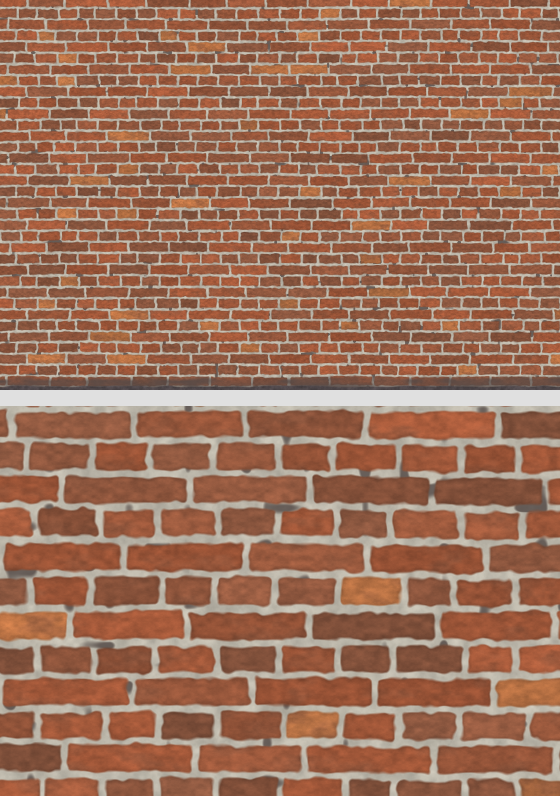
Top, the full canvas; bottom, a detail of the centre.
This texture is drawn by a Shadertoy shader. Its source:

```glsl
// Weathered red brick wall in English cross bond with pale mortar and a dark, damp foot.

const float COURSES = 35.0;       // courses over the canvas height
const float STRETCHERS = 13.9;    // long bricks over the canvas width
const float WALL_WIDTH = 50.2;    // canvas width in course heights
const float FOOT = 0.29;          // height of the ground strip in courses
const float JOINT = 0.205;        // mortar width in courses

const vec3 RED = vec3(0.635, 0.345, 0.225);
const vec3 BROWN = vec3(0.535, 0.335, 0.245);
const vec3 ORANGE = vec3(0.73, 0.46, 0.27);
const vec3 MORTAR = vec3(0.745, 0.725, 0.675);
const vec3 SOOT = vec3(0.29, 0.25, 0.24);

float hash(vec2 p) {
    vec3 q = fract(vec3(p.xyx) * 0.1031);
    q += dot(q, q.yzx + 33.33);
    return fract((q.x + q.y) * q.z);
}

float noise(vec2 p) {
    vec2 i = floor(p), f = fract(p);
    f = f * f * (3.0 - 2.0 * f);
    return mix(mix(hash(i), hash(i + vec2(1, 0)), f.x),
               mix(hash(i + vec2(0, 1)), hash(i + vec2(1, 1)), f.x), f.y);
}

float fbm(vec2 p) {
    float sum = 0.0, amp = 0.5;
    for (int i = 0; i < 4; i++) {
        sum += amp * noise(p);
        p = p * 2.03 + 17.3;
        amp *= 0.5;
    }
    return sum;
}

float roundBox(vec2 p, vec2 halfSize, float r) {
    vec2 d = abs(p) - halfSize + r;
    return length(max(d, 0.0)) + min(max(d.x, d.y), 0.0) - r;
}

// Position of a vertical joint, in brick lengths
float jointAt(float k, float row, float jitter) {
    return k + (hash(vec2(k + 40.0, row * 3.7 + 9.0)) - 0.5) * jitter;
}

// Returns signed distance to the brick, its index along the course, and its course
vec3 brickAt(vec2 p) {
    float row = floor(p.y);
    bool header = mod(row, 2.0) > 0.5;
    float len = WALL_WIDTH / STRETCHERS * (header ? 0.5 : 1.0);
    float phase = header ? 0.87 : (mod(row, 4.0) < 1.0 ? 0.18 : 0.68);
    float drift = (hash(vec2(row, 71.0)) - 0.5) * 0.25;
    float x = (p.x + drift) / len - phase;
    float jitter = header ? 0.22 : 0.12;

    float k = floor(x);
    if (x < jointAt(k, row, jitter)) k -= 1.0;
    else if (x > jointAt(k + 1.0, row, jitter)) k += 1.0;
    float left = jointAt(k, row, jitter), right = jointAt(k + 1.0, row, jitter);

    float tone = hash(vec2(k, row) + 5.0) - 0.5;
    vec2 center = vec2(0.5 * (left + right) * len, row + 0.5 + 0.05 * tone);
    vec2 halfSize = 0.5 * vec2((right - left) * len, 1.0 + 0.06 * tone) - 0.5 * JOINT;
    return vec3(roundBox(vec2(x * len, p.y) - center, halfSize, 0.09), k, row);
}

vec3 brickColor(vec2 id, vec2 p) {
    vec3 c = mix(RED, BROWN, smoothstep(0.2, 0.95, hash(id + 3.1)));
    c = mix(c, ORANGE, 0.8 * step(0.955, hash(id + 21.7)));
    c *= 0.91 + 0.18 * hash(id + 47.9);
    c = mix(c, BROWN, 0.5 * smoothstep(0.45, 0.75, fbm(p * vec2(0.9, 1.8))));
    return c * (0.83 + 0.36 * fbm(p * vec2(4.0, 6.0)));
}

void mainImage(out vec4 fragColor, in vec2 fragCoord) {
    vec2 uv = fragCoord / iResolution.xy;
    vec2 wall = uv * vec2(WALL_WIDTH, COURSES) - vec2(0.0, FOOT);
    float px = COURSES / iResolution.y;

    // Uneven courses and chipped edges
    vec2 bent = wall;
    bent.y += 0.12 * (noise(wall * vec2(0.16, 0.25)) - 0.5);
    bent += 0.11 * (vec2(noise(wall * 2.6), noise(wall * 2.6 + 31.0)) - 0.5);
    vec3 brick = brickAt(bent);
    float edge = brick.x + 0.07 * (noise(wall * 5.0 + 8.0) - 0.5);

    // Mortar with grain, stains and rare open holes
    vec3 mortar = MORTAR * (0.85 + 0.3 * fbm(wall * 3.0));
    mortar = mix(mortar, SOOT, 0.75 * smoothstep(0.83, 0.92, noise(wall * 1.7 + 53.0)));

    // Brick faces, dimmer at the rim
    vec3 face = brickColor(brick.yz, wall);
    face *= 0.9 + 0.1 * smoothstep(0.0, 0.14, -edge);
    float blend = 0.6 * px + 0.03;
    vec3 col = mix(face, mortar, smoothstep(-blend, blend, edge));

    // Damp lowest course and ground strip
    float damp = 1.0 - smoothstep(0.5, 1.0, wall.y + 0.5 * (fbm(wall * vec2(0.5, 1.2)) - 0.5));
    col = mix(col, SOOT * 1.15, damp * (0.4 + 0.5 * noise(wall * vec2(0.7, 2.0))));
    float ground = wall.y - 0.15 * (noise(wall * vec2(0.8, 0.0)) - 0.3);
    vec3 pavement = vec3(0.31, 0.28, 0.29) * (0.75 + 0.5 * fbm(wall * 3.0));
    col = mix(pavement, col, smoothstep(-px, px, ground));

    fragColor = vec4(col, 1.0);
}
```
